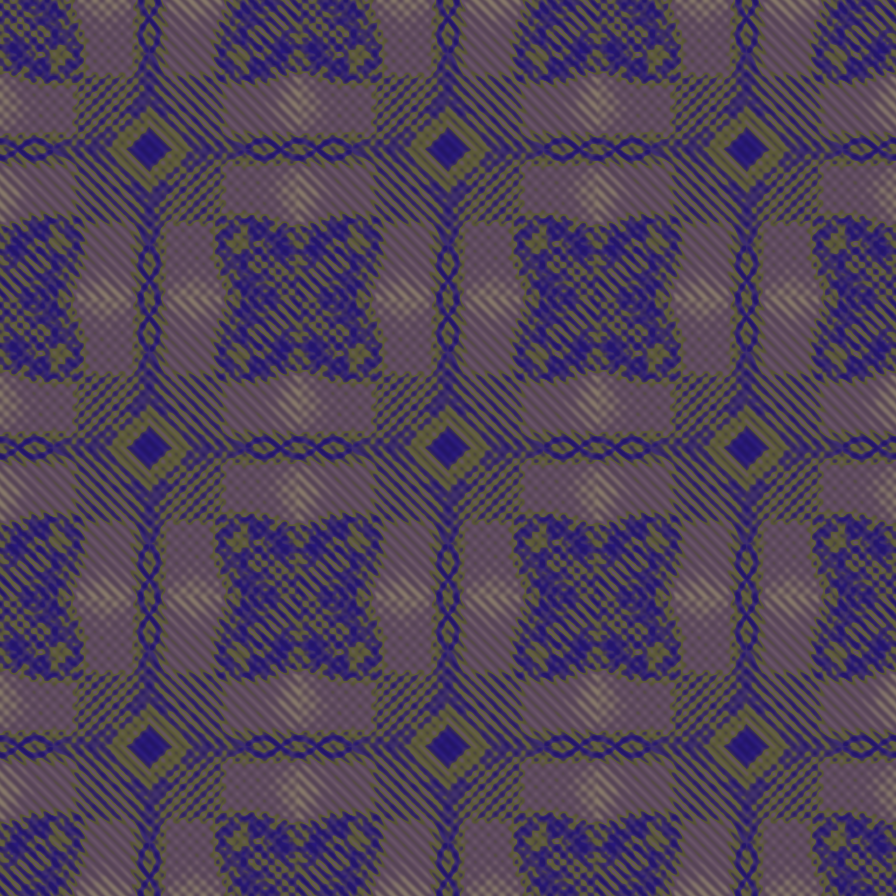
A three.js fragment shader for this pattern:

```glsl
varying vec2 vUv;

const float TAU = 6.2831853;
const float REPEATS = 3.0;
const float TWILL_COUNT = 22.0;
const float SLAB_START = 0.25;

float hash(vec2 p) {
  vec3 h = fract(vec3(p.xyx) * 0.1031);
  h += dot(h, h.yzx + 33.33);
  return fract((h.x + h.y) * h.z);
}

float noise(vec2 p) {
  vec2 cell = floor(p);
  vec2 f = fract(p);
  f = f * f * (3.0 - 2.0 * f);
  float low = mix(hash(cell), hash(cell + vec2(1.0, 0.0)), f.x);
  float high = mix(hash(cell + vec2(0.0, 1.0)), hash(cell + 1.0), f.x);
  return mix(low, high, f.y);
}

float inside(float dist, float soft) {
  return 1.0 - smoothstep(-soft, soft, dist);
}

float boxDistance(vec2 p, vec2 halfSize) {
  vec2 d = abs(p) - halfSize;
  return length(max(d, 0.0)) + min(max(d.x, d.y), 0.0);
}

float stripes(float t, float count) {
  return cos(TAU * t * count);
}

vec3 palette(float level) {
  vec3 blue = vec3(0.15, 0.09, 0.45);
  vec3 violet = vec3(0.24, 0.18, 0.40);
  vec3 olive = vec3(0.36, 0.35, 0.22);
  vec3 mauve = vec3(0.37, 0.29, 0.37);
  vec3 khaki = vec3(0.49, 0.44, 0.38);
  vec3 color = mix(blue, violet, smoothstep(0.05, 0.28, level));
  color = mix(color, olive, smoothstep(0.26, 0.42, level));
  color = mix(color, mauve, smoothstep(0.46, 0.62, level));
  return mix(color, khaki, smoothstep(0.70, 1.05, level));
}

// Speckled square with a checked saltire and olive patches
float panelLevel(vec2 q, float grain, float weave) {
  vec2 fromMiddle = 0.5 - q;
  float saltire = inside(abs(fromMiddle.x - fromMiddle.y) - 0.045, 0.03)
                * inside(max(fromMiddle.x, fromMiddle.y) - 0.16, 0.03);
  float patches = inside(length(q - 0.305) - 0.035, 0.025);
  float level = -0.05 + 0.62 * grain;
  level = mix(level, 0.34 + 0.16 * weave, 0.75 * saltire);
  return mix(level, 0.42, 0.7 * patches);
}

// Blue star on the crossing, ringed by a pale diamond
float starLevel(float along, float across, float ground, float grain) {
  float arm = inside(across - 0.10 * (1.0 - along / 0.32), 0.035);
  float level = mix(ground, 0.08 + 0.25 * grain, arm);
  float diamond = along + across;
  level = mix(level, 0.45, inside(diamond - 0.145, 0.03));
  return mix(level, 0.0, inside(diamond - 0.065, 0.02));
}

// Twisted strands between neighbouring crossings
float chainLevel(float along, float across) {
  float strand = abs(across - 0.03 * abs(cos(TAU * (along - 0.5) / 0.24)));
  return mix(0.40, 0.10, inside(strand - 0.009, 0.008));
}

// Mauve slab, swelling and paling towards its middle
float slabLevel(float along, float across, float ground) {
  float swell = 0.018 * smoothstep(0.36, 0.5, along);
  vec2 p = vec2(along - 0.5, across - 0.135 - swell);
  float body = inside(boxDistance(p, vec2(SLAB_START, 0.081 + swell)), 0.018);
  float glow = inside(abs(p.x) + 0.5 * abs(p.y) - 0.08, 0.07);
  return mix(ground, 0.66 + 0.25 * glow, body);
}

void main() {
  vec2 p = fract(vUv * REPEATS) - 0.5;
  vec2 q = abs(p);
  float along = max(q.x, q.y);
  float across = min(q.x, q.y);

  // Mirrored grain and two overlaid weaves
  float grain = 0.65 * noise(q * 38.0) + 0.35 * noise(q * 76.0 + 17.0);
  float twill = stripes(p.x + p.y, TWILL_COUNT);
  float mirrored = stripes(q.x + q.y, TWILL_COUNT);
  float weave = 0.6 * twill + 0.4 * mirrored;

  // Structure of one repeat
  float ground = 0.36 + 0.10 * mirrored + 0.16 * (grain - 0.5);
  float level = starLevel(along, across, ground, grain);
  float chain = inside(across - 0.045, 0.012) * smoothstep(0.25, 0.31, along);
  level = mix(level, chainLevel(along, across), chain);
  level = slabLevel(along, across, level);
  float panel = inside(0.235 - across + 0.04 * smoothstep(0.36, 0.5, along), 0.014);
  level = mix(level, panelLevel(q, grain, weave), panel);

  // Threads shift the hue and shade the cloth
  level += 0.10 * weave + 0.10 * (grain - 0.5);
  vec3 color = palette(level) * (1.0 + 0.09 * weave);
  gl_FragColor = vec4(color, 1.0);
}
```
